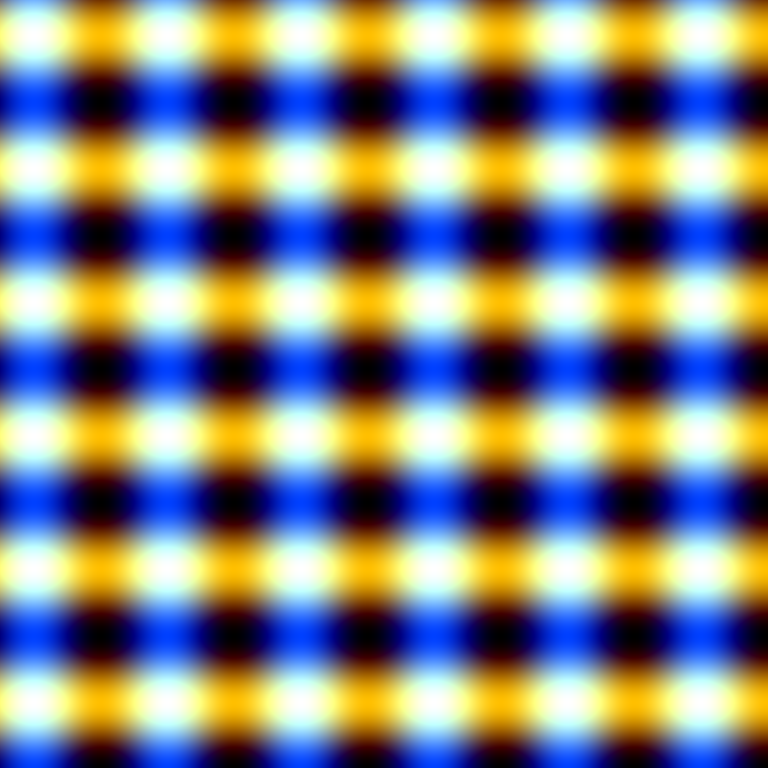
A Shadertoy shader for this pattern:

```glsl
// Soft plaid of crossed sine waves: white, orange, blue and black glowing blobs.

const float TAU = 6.2831853;
const float REPEATS = 5.757;               // wave periods across the canvas
const vec2 CREST_PHASE = vec2(0.255, 0.49); // first crest, in periods from lower left

// Pair of waves, one along each axis, in -1..1
vec2 crossedWaves(vec2 uv, float repeats, vec2 crestPhase) {
    return cos(TAU * (uv * repeats - crestPhase));
}

// Rows drive red, columns drive blue, and both mix into green
vec3 plaidColor(vec2 wave) {
    float red = wave.y;
    float green = 0.5 * wave.x + wave.y;
    float blue = wave.x;
    return clamp(0.5 + 0.5 * vec3(red, green, blue), 0.0, 1.0);
}

void mainImage(out vec4 fragColor, in vec2 fragCoord) {
    vec2 uv = fragCoord / iResolution.y;
    vec2 wave = crossedWaves(uv, REPEATS, CREST_PHASE);
    fragColor = vec4(plaidColor(wave), 1.0);
}
```
